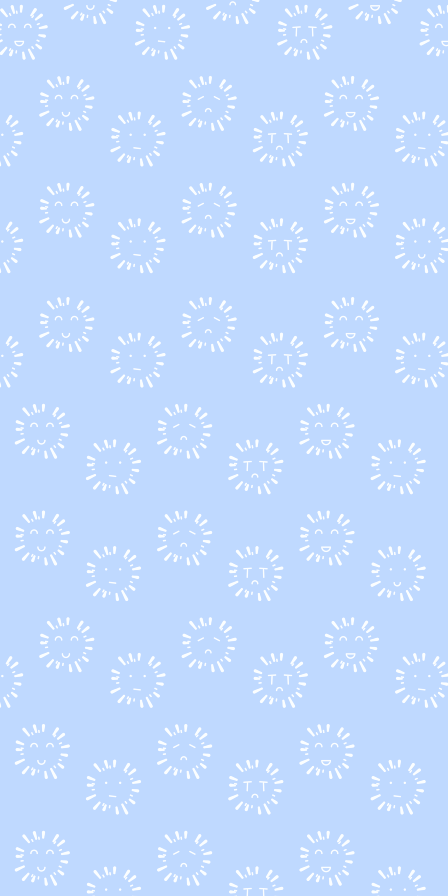
A WebGL 1 fragment shader for this pattern:

```glsl
precision highp float;
// Staggered rows of small hand-drawn white suns with simple moods on pale blue.

uniform vec2 u_resolution;

float segment(vec2 p, vec2 a, vec2 b) {
  vec2 ab = b - a;
  return length(p - a - ab * clamp(dot(p - a, ab) / dot(ab, ab), 0.0, 1.0));
}

// Upper half of a circle outline, with open ends.
float arch(vec2 p, float r) {
  return p.y > 0.0 ? abs(length(p) - r) : length(vec2(abs(p.x) - r, p.y));
}

vec2 flipY(vec2 p) { return vec2(p.x, -p.y); }

// Uneven long strokes with short ticks between some of them.
float sunRays(vec2 p) {
  float d = 100.0;
  for (int k = 0; k < 15; k++) {
    float i = float(k);
    float angle = i * 0.41888 + 0.2 + 0.07 * sin(i * 2.4);
    vec2 dir = vec2(cos(angle), sin(angle));
    float inner = 17.5 + 0.9 * sin(i * 3.1);
    float outer = 23.0 + 1.3 * sin(i * 1.7) + 0.9 * sin(i * 4.3);
    float taper = 0.95 + 0.4 * smoothstep(inner, outer, dot(p, dir));
    d = min(d, segment(p, dir * inner, dir * outer) - taper);
    if (mod(i, 3.0) < 1.5) {
      vec2 tick = vec2(cos(angle + 0.21), sin(angle + 0.21));
      d = min(d, segment(p, tick * 16.5, tick * 18.0) - 0.65);
    }
  }
  return d;
}

// Moods: 0 smile, 1 sad, 2 laugh, 3 neutral, 4 crying, 5 calm smile.
float sunMood(vec2 p, float mood) {
  vec2 eye = vec2(abs(p.x) - 6.8, p.y - 4.0);
  vec2 mouth = p - vec2(-0.5, -8.0);
  float eyes, lips;
  if (mood < 0.5) {
    eyes = arch(eye, 2.7);
    lips = arch(flipY(mouth), 3.0);
  } else if (mood < 1.5) {
    eyes = segment(eye, vec2(-2.0, 1.6), vec2(2.2, -0.6));
    lips = arch(mouth - vec2(0.0, 1.0), 2.3);
  } else if (mood < 2.5) {
    eyes = arch(eye, 2.7);
    lips = min(arch(flipY(mouth), 3.6),
               segment(mouth, vec2(-3.6, 0.0), vec2(3.6, 0.0)));
  } else if (mood < 3.5) {
    eyes = length(eye + vec2(0.8, 0.5)) - 0.4;
    lips = segment(mouth, vec2(-2.6, 0.3), vec2(2.6, -0.3));
  } else if (mood < 4.5) {
    eyes = min(segment(eye, vec2(-3.0, 0.4), vec2(3.0, 0.0)),
               segment(eye, vec2(0.0), vec2(0.3, -7.2)));
    lips = arch(mouth + vec2(0.0, 0.8), 2.4);
  } else {
    eyes = length(eye + vec2(0.8, 0.5)) - 0.4;
    lips = arch(flipY(mouth), 2.6);
  }
  return min(eyes, lips) - 0.6;
}

void main() {
  // The canvas is 384 units wide, measured down from its top edge.
  float unit = 384.0 / u_resolution.x;
  vec2 pos = vec2(gl_FragCoord.x, u_resolution.y - gl_FragCoord.y) * unit;
  float d = 100.0;

  // Nine bands, each a row of suns and a second row half a step along.
  for (int r = 0; r < 9; r++) {
    float row = float(r);
    float group = mod(row, 3.0);
    float shift = 21.0 * (step(group, 0.5) + step(row, 2.5));
    float top = row * 91.5 - 3.0 + 6.5 * step(2.5, row);
    for (int h = 0; h < 2; h++) {
      float lower = float(h);
      vec2 first = vec2(36.0 + shift, top) + lower * vec2(61.0, 30.5);
      float column = floor((pos.x - first.x) / 122.0 + 0.5);
      column = clamp(column, -lower, 2.0);
      vec2 p = flipY(pos - first - vec2(column * 122.0, 0.0));
      if (length(p) < 30.0) {
        float slot = mod(column + 3.0, 3.0);
        float mood = slot + 3.0 * lower;
        // The last sun of a lower row varies from band to band.
        if (mood > 4.5) {
          mood = row < 0.5 ? 2.0 : (group > 1.5 ? 5.0 : 3.0);
        }
        d = min(d, min(sunRays(p), sunMood(p, mood)));
      }
    }
  }

  float ink = 1.0 - smoothstep(-0.6 * unit, 0.6 * unit, d);
  gl_FragColor = vec4(mix(vec3(0.75, 0.85, 1.0), vec3(0.985, 0.995, 1.0), ink), 1.0);
}
```
